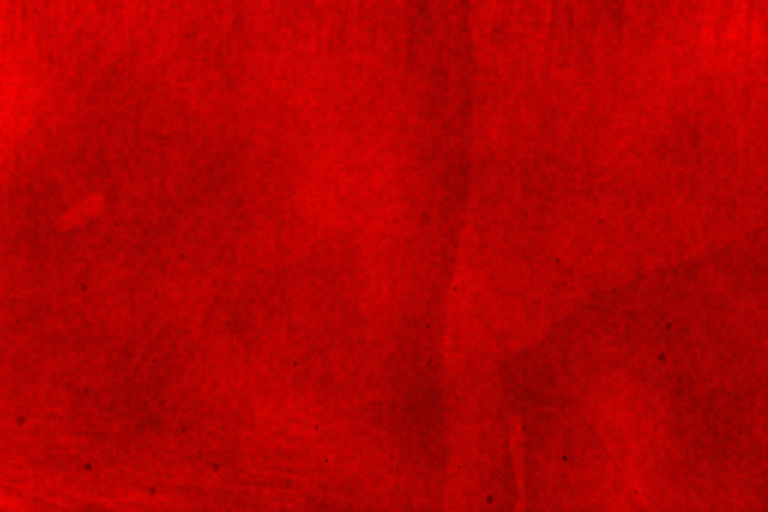
Write a Shadertoy shader that draws this texture.

```glsl
// Weathered red painted wall with brush strands, a shaded band, creases and specks.
#define BASE_RED 0.692
#define UNDERTONE vec2(0.010, 0.008)
#define MOTTLE 0.26
#define GRAIN 0.17
#define STRANDS 0.17
#define BAND_SHADE 0.085
#define FOLD_SHADE 0.075
#define SPECK_CELLS 15.0
#define SPECK_SHARE 0.20

float hash(vec2 p) {
    vec3 q = fract(vec3(p.xyx) * 0.1031);
    q += dot(q, q.yzx + 33.33);
    return fract((q.x + q.y) * q.z);
}

float noise(vec2 p) {
    vec2 i = floor(p), f = fract(p);
    f = f * f * (3.0 - 2.0 * f);
    return mix(mix(hash(i), hash(i + vec2(1, 0)), f.x),
               mix(hash(i + vec2(0, 1)), hash(i + vec2(1, 1)), f.x), f.y);
}

// Layered noise centred on zero
float fbm(vec2 p) {
    float sum = 0.0, amp = 0.5;
    for (int i = 0; i < 5; i++) {
        sum += amp * (noise(p) - 0.5);
        p = mat2(0.8, 0.6, -0.6, 0.8) * p * 2.03 + 17.3;
        amp *= 0.55;
    }
    return sum;
}

// Thin bristle marks running along the given angle
float strands(vec2 p, float angle) {
    vec2 along = vec2(cos(angle), sin(angle));
    vec2 q = vec2(dot(p, along), dot(p, vec2(-along.y, along.x)));
    q.y += 0.035 * noise(q * 7.0);
    return 0.6 * noise(q * vec2(11.0, 85.0)) + 0.4 * noise(q * vec2(20.0, 150.0) + 40.0) - 0.5;
}

float glow(vec2 p, vec2 centre, vec2 size) {
    vec2 d = (p - centre) / size;
    return exp(-dot(d, d));
}

float segment(vec2 p, vec2 a, vec2 b) {
    vec2 d = b - a;
    return length(p - a - d * clamp(dot(p - a, d) / dot(d, d), 0.0, 1.0));
}

// Small dark chips, sparse and irregular
float specks(vec2 p) {
    vec2 q = p * SPECK_CELLS;
    vec2 cell = floor(q);
    float present = step(1.0 - SPECK_SHARE, hash(cell + 3.7));
    vec2 d = fract(q) - 0.3 - 0.4 * vec2(hash(cell + 11.0), hash(cell + 23.0));
    d += 0.12 * vec2(noise(q * 6.0) - 0.5, noise(q * 6.0 + 50.0) - 0.5);
    float radius = mix(0.03, 0.13, pow(hash(cell + 31.0), 2.0));
    float chip = 1.0 - smoothstep(radius * 0.4, radius + 0.05, length(d * vec2(1.1, 0.8)));
    return present * chip * mix(0.3, 1.0, hash(cell + 47.0));
}

// Broad light and shade across the wall
float lighting(vec2 p) {
    float v = 0.11 * glow(p, vec2(0.0, 0.88), vec2(0.22, 0.24));
    v += 0.07 * exp(-p.x * 14.0);
    v += 0.13 * glow(p, vec2(1.43, 0.90), vec2(0.13, 0.12));
    v += 0.04 * smoothstep(0.84, 1.0, p.y);
    v += 0.05 * glow(p, vec2(0.66, 0.62), vec2(0.20, 0.13));
    v += 0.05 * glow(p, vec2(1.14, 0.50), vec2(0.20, 0.10));
    v += 0.05 * glow(p, vec2(1.20, 0.21), vec2(0.04, 0.08));
    v -= 0.06 * glow(p, vec2(0.25, 0.36), vec2(0.24, 0.20));
    v -= 0.04 * glow(p, vec2(0.38, 0.74), vec2(0.22, 0.10));
    return v - 0.04 * (1.0 - smoothstep(0.0, 0.025, p.y));
}

// Vertical shaded band: soft on the left, crisp on the right
float band(vec2 p, float wobble) {
    float edge = 0.862 + 0.055 * smoothstep(0.3, 0.75, p.y) + 0.03 * wobble;
    float left = smoothstep(edge - 0.17, edge - 0.06, p.x);
    float right = 1.0 - smoothstep(edge - 0.004, edge + 0.012, p.x);
    float shade = left * right * mix(0.55, 1.0, smoothstep(0.0, 0.45, p.y));
    float lightStrip = (1.0 - right) * (1.0 - smoothstep(edge, edge + 0.13, p.x));
    return 0.045 * lightStrip * (1.0 - smoothstep(0.45, 0.75, p.y)) - BAND_SHADE * shade;
}

// Darker facet below two slanting creases
float fold(vec2 p, float wobble) {
    float x = p.x - 1.17;
    float depth = 0.434 + x * (x < 0.0 ? 0.75 : 0.37) - p.y + 0.04 * wobble;
    float inside = smoothstep(-0.006, 0.012, depth) * smoothstep(0.95, 1.02, p.x);
    float crease = exp(-segment(p, vec2(0.98, 0.53), vec2(1.17, 0.434)) * 35.0);
    return -FOLD_SHADE * inside * mix(0.55, 1.0, exp(-depth * 4.0)) - 0.03 * crease;
}

void mainImage(out vec4 fragColor, in vec2 fragCoord) {
    vec2 p = fragCoord / iResolution.y;
    float wobble = fbm(p * 9.0);
    float red = BASE_RED + lighting(p) + band(p, wobble) + fold(p, wobble);

    // Mottled pigment, faint vertical runs and fine grain
    red += MOTTLE * fbm(p * 5.0 + 8.0) + 0.05 * fbm(p * vec2(16.0, 2.0));
    red += GRAIN * (0.55 * noise(p * 85.0) + 0.45 * noise(p * 170.0 + 9.0) - 0.5);

    // Brushwork: upright at the top, slanted at left, level at the lower left
    float top = smoothstep(0.78, 1.0, p.y);
    float low = (1.0 - smoothstep(0.08, 0.26, p.y)) * (1.0 - smoothstep(0.5, 0.9, p.x));
    float slant = glow(p, vec2(0.32, 0.36), vec2(0.25, 0.22)) + glow(p, vec2(0.25, 0.88), vec2(0.2, 0.1));
    red += STRANDS * (top * strands(p, 1.45) + low * strands(p, -0.15) + 0.7 * slant * strands(p, 0.95));
    red += 0.3 * STRANDS * strands(p, 1.57);

    // Bare flake, paint drip and scratch
    float flake = segment(p, vec2(0.12, 0.56), vec2(0.19, 0.605)) + 0.03 * wobble;
    red += 0.13 * (1.0 - smoothstep(0.006, 0.022, flake));
    float dripX = 1.0 + 0.018 * sin(clamp(0.2 - p.y, 0.0, 0.2) * 12.0) + 0.02 * wobble;
    float dripWidth = 0.004 + 0.012 * noise(vec2(p.y * 22.0, 4.0));
    float drip = 1.0 - smoothstep(dripWidth * 0.6, dripWidth + 0.004, abs(p.x - dripX));
    red += 0.11 * drip * (1.0 - smoothstep(0.18, 0.2, p.y));
    float scratch = segment(p, vec2(1.14, 0.19), vec2(1.27, 0.01)) + 0.01 * wobble;
    red += 0.07 * exp(-scratch * 160.0) - 0.10 * exp(-segment(p, vec2(1.14, 0.185), vec2(1.21, 0.08)) * 220.0);

    red -= 0.30 * specks(p) * (1.0 - smoothstep(0.35, 0.75, p.y));
    fragColor = vec4(clamp(red, 0.0, 1.0), UNDERTONE, 1.0);
}
```
